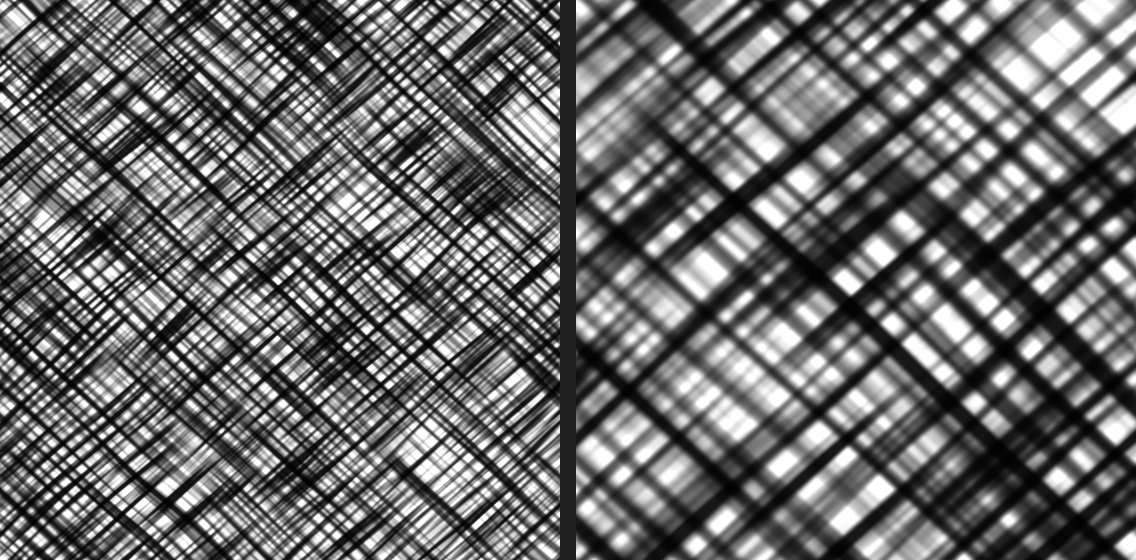
Left: the whole. Right: its middle third, enlarged.
Reproduce this pattern procedurally as a three.js fragment shader.

```glsl
// Monochrome crosshatch: two families of soft, irregular diagonal strokes
#define RISE_ANGLE 0.73    // direction of rising strokes, radians
#define FALL_ANGLE -0.75   // direction of falling strokes, radians
#define RISE_DENSITY 86.0  // noise cells across the rising strokes
#define FALL_DENSITY 80.0  // noise cells across the falling strokes
#define RISE_STRETCH 5.5   // noise cells along the rising strokes
#define FALL_STRETCH 2.6   // noise cells along the falling strokes
#define WOBBLE 0.006       // how far strokes wander
#define INK_EDGE -0.48     // noise level of full ink
#define PAPER_EDGE 0.34    // noise level of bare paper
#define INK_TONE 0.08      // brightness left under one stroke
#define GAIN 1.09          // overall brightness

varying vec2 vUv;

// Unit gradient vector for a lattice point
vec2 latticeGradient(vec2 cell) {
  vec3 q = fract(vec3(cell.xyx) * vec3(0.1031, 0.1030, 0.0973));
  q += dot(q, q.yzx + 33.33);
  float angle = 6.28318 * fract((q.x + q.y) * q.z);
  return vec2(cos(angle), sin(angle));
}

float gradientNoise(vec2 p) {
  vec2 cell = floor(p);
  vec2 f = p - cell;
  vec2 u = f * f * f * (f * (f * 6.0 - 15.0) + 10.0);
  float a = dot(latticeGradient(cell), f);
  float b = dot(latticeGradient(cell + vec2(1.0, 0.0)), f - vec2(1.0, 0.0));
  float c = dot(latticeGradient(cell + vec2(0.0, 1.0)), f - vec2(0.0, 1.0));
  float d = dot(latticeGradient(cell + vec2(1.0, 1.0)), f - vec2(1.0, 1.0));
  return mix(mix(a, b, u.x), mix(c, d, u.x), u.y);
}

// Brightness of one stroke family: noise stretched along the given angle
float strokes(vec2 p, float angle, vec2 cells, float fineAmount, float seed) {
  vec2 dir = vec2(cos(angle), sin(angle));
  vec2 q = vec2(dot(p, dir), dot(p, vec2(-dir.y, dir.x))) * cells + 200.0 + seed;
  float n = gradientNoise(q);
  n += fineAmount * gradientNoise(q * vec2(1.7, 1.9) + vec2(37.4, 11.3));
  return mix(INK_TONE, 1.0, smoothstep(INK_EDGE, PAPER_EDGE, n));
}

void main() {
  // Slow drift varies the spacing and bends the strokes slightly
  vec2 drift = vec2(gradientNoise(vUv * 5.0 + 20.0), gradientNoise(vUv * 5.0 + 60.0));
  vec2 p = vUv + WOBBLE * drift;

  float rising = strokes(p, RISE_ANGLE, vec2(RISE_STRETCH, RISE_DENSITY), 0.5, 3.7);
  float falling = strokes(p, FALL_ANGLE, vec2(FALL_STRETCH, FALL_DENSITY), 0.32, 71.2);

  // Falling strokes fade in scattered patches, leaving one-way streaks
  float fade = smoothstep(0.2, 0.5, gradientNoise(vUv * 7.0 + 90.0));
  falling = mix(falling, 0.8, 0.8 * fade);

  float tone = clamp(GAIN * rising * falling, 0.0, 1.0);
  gl_FragColor = vec4(vec3(tone), 1.0);
}
```
